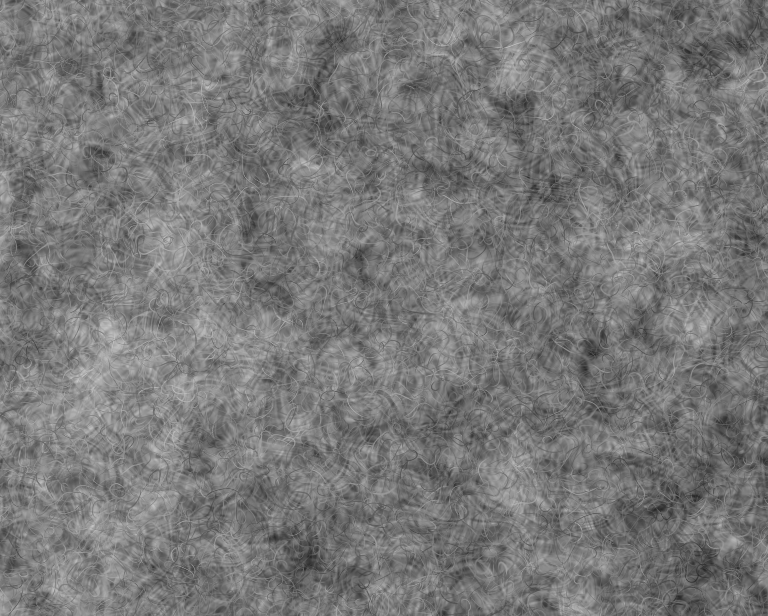
Reproduce this texture procedurally as a Shadertoy shader.

```glsl
// Grey wool felt: mottled pile covered by a dense tangle of fine curly fibres.

const float BASE_GREY     = 0.476;
const float SIDE_LIGHT    = 0.06;    // left side brighter than right
const float CLOUD_WIDE    = 0.07;
const float CLOUD_MID     = 0.10;
const float CLOUD_SMALL   = 0.11;
const float CLOUD_TINY    = 0.10;
const float PIT_DEPTH     = 0.10;
const float FUZZ_CONTRAST = 0.30;
const int   FIBRE_LAYERS  = 26;
const float CELL_MIN      = 0.028;   // fibre cell size, in canvas heights
const float CELL_MAX      = 0.066;
const float FIBRE_WIDTH   = 0.0006;  // half width
const float FIBRE_SOFT    = 0.0011;
const float DARK_SHARE    = 0.36;
const float GOLDEN_ANGLE  = 2.39996;

vec3 hash3(vec3 p) {
    p = fract(p * vec3(0.1031, 0.1030, 0.0973));
    p += dot(p, p.yxz + 33.33);
    return fract((p.xxy + p.yxx) * p.zyx);
}

float valueNoise(vec2 p, float seed) {
    vec2 cell = floor(p);
    vec2 f = fract(p);
    f = f * f * (3.0 - 2.0 * f);
    float a = hash3(vec3(cell, seed)).x;
    float b = hash3(vec3(cell + vec2(1.0, 0.0), seed)).x;
    float c = hash3(vec3(cell + vec2(0.0, 1.0), seed)).x;
    float d = hash3(vec3(cell + vec2(1.0, 1.0), seed)).x;
    return mix(mix(a, b, f.x), mix(c, d, f.x), f.y);
}

vec2 noisePair(vec2 p, float seed) {
    return vec2(valueNoise(p, seed), valueNoise(p, seed + 0.5)) - 0.5;
}

mat2 rotation(float angle) {
    float c = cos(angle), s = sin(angle);
    return mat2(c, s, -s, c);
}

// Light and shade of the pile with ragged dark pits
float pileShade(vec2 p, float across) {
    vec2 q = p + 0.03 * noisePair(p * 50.0, 11.0);
    float shade = BASE_GREY + SIDE_LIGHT * (0.5 - across);
    shade += CLOUD_WIDE * (valueNoise(p * 3.3, 1.0) - 0.5);
    shade += CLOUD_MID * (valueNoise(rotation(0.6) * q * 9.0, 2.0) - 0.5);
    shade += CLOUD_SMALL * (valueNoise(rotation(1.1) * q * 19.0, 3.0) - 0.5);
    shade += CLOUD_TINY * (valueNoise(rotation(1.7) * q * 37.0, 12.0) - 0.5);
    float pit = valueNoise(rotation(2.0) * q * 20.0, 4.0);
    return shade - PIT_DEPTH * smoothstep(0.6, 0.95, pit);
}

// Dense fine strands in bent bundles, centred on zero
float fuzz(vec2 p) {
    float sum = 0.0;
    for (int i = 0; i < 4; i++) {
        float layer = float(i);
        vec2 q = p + 0.05 * noisePair(p * 19.0 + layer * 3.7, 30.0 + layer);
        q = rotation(layer * 0.8 + 0.3) * q;
        sum += valueNoise(q * vec2(210.0, 38.0), 40.0 + layer) - 0.5;
    }
    return sum * 0.5;
}

// Coverage of one curl through the origin; lengths in cell units
float curl(vec2 p, vec3 rnd, float halfWidth, float blur) {
    float angle = 6.28318 * rnd.x;
    vec2 middle = vec2(cos(angle), sin(angle));
    float radius = mix(0.2, 1.5, rnd.y * rnd.y);
    float aperture = min(mix(0.35, 0.78, rnd.z) / radius, 2.4);
    vec2 q = p + middle * radius;
    float len = max(length(q), 0.0001);
    vec2 dir = q / len;
    float skew = 0.25 * dot(dir, vec2(-middle.y, middle.x));
    float dist = abs(len - radius * (1.0 + skew));
    if (dist > halfWidth + blur) return 0.0;
    float line = 1.0 - smoothstep(max(halfWidth - blur, 0.0), halfWidth + blur, dist);
    float turn = acos(clamp(dot(dir, middle), -1.0, 1.0));
    return line * (1.0 - smoothstep(0.5 * aperture, aperture, turn));
}

// Brightness of a fibre relative to the pile
float fibreTone(float kind, float strength) {
    float light = 0.03 + 0.17 * strength * strength;
    float dark = -0.05 - 0.10 * strength;
    return kind < DARK_SHARE ? dark : light;
}

void mainImage(out vec4 fragColor, in vec2 fragCoord) {
    vec2 p = fragCoord / iResolution.y;
    float blur = max(FIBRE_SOFT, 0.65 / iResolution.y);
    float pile = pileShade(p, fragCoord.x / iResolution.x);
    float relief = FUZZ_CONTRAST * fuzz(p);

    // Waviness keeps the curls from being perfect arcs
    vec2 wavy = p + 0.016 * noisePair(p * 32.0, 9.0);

    // Fibres stacked from back to front
    for (int i = 0; i < FIBRE_LAYERS; i++) {
        float layer = float(i);
        float size = mix(CELL_MIN, CELL_MAX, fract(layer * 0.618));
        vec2 g = rotation(layer * GOLDEN_ANGLE) * wavy / size + layer * 7.3;
        vec2 cell = floor(g);
        for (int y = -1; y <= 1; y++) {
            for (int x = -1; x <= 1; x++) {
                vec2 id = cell + vec2(x, y);
                vec3 place = hash3(vec3(id, layer + 20.0));
                vec3 form = hash3(vec3(id, layer + 60.0));
                float cover = curl(g - id - place.xy, form, FIBRE_WIDTH / size, blur / size);
                if (cover <= 0.0) continue;
                vec3 look = hash3(vec3(id, layer + 100.0));
                float opacity = mix(0.2, 0.85, look.z * look.z);
                relief = mix(relief, fibreTone(look.x, look.y), cover * opacity);
            }
        }
    }

    fragColor = vec4(vec3(clamp(pile + relief, 0.0, 1.0)), 1.0);
}
```
